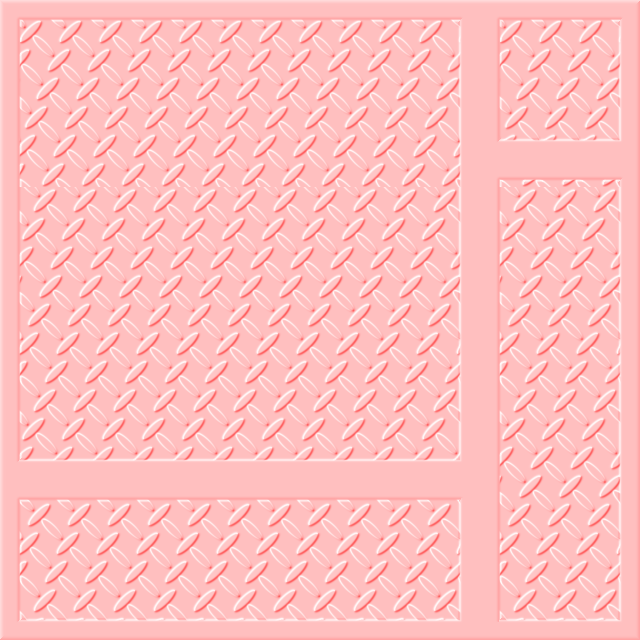
Write a Shadertoy shader that draws this texture.

```glsl
#define BASE_TONE 0.75
#define PITCH 0.0625
#define ROW_STEP vec2(2.0 / 7.0, 5.0 / 7.0)
#define STUD_ORIGIN vec2(0.833, 10.271)
#define STUD_RADII vec2(0.345, 0.098)
#define CROSS_OFFSET vec2(0.325, -0.357)
#define SEAM_HEIGHT 11.33
#define SEAM_SHIFT vec2(-0.073, -0.0625)
#define RIM_WIDTH 0.030
#define BEVEL_WIDTH 0.0026
#define LIGHT vec2(-0.7071, 0.7071)

// Panel centres and half sizes, in 1/32 of the canvas
const vec4 PANELS[4] = vec4[4](
    vec4(12, 20, 11, 11), vec4(28, 28, 3, 3),
    vec4(28, 12, 3, 11), vec4(12, 4, 11, 3));

float band(float d, float width) {
    return exp(-d * d / (width * width));
}

// Signed distance to a box in x, outward edge normal in yz
vec3 boxEdge(vec2 p, vec2 center, vec2 halfSize) {
    vec2 q = p - center;
    vec2 w = abs(q) - halfSize;
    float d = length(max(w, 0.0)) + min(max(w.x, w.y), 0.0);
    vec2 normal = w.x > w.y ? vec2(sign(q.x), 0.0) : vec2(0.0, sign(q.y));
    return vec3(d, normal);
}

// Position relative to the closest point of the slanted lattice
vec2 latticeCell(vec2 p) {
    float row = floor(p.y / ROW_STEP.y + 0.5);
    p -= row * ROW_STEP;
    p.x -= floor(p.x + 0.5);
    return p;
}

// Approximate ellipse distance in x, outward normal in yz
vec3 studEdge(vec2 p, vec2 axis) {
    vec2 side = vec2(-axis.y, axis.x);
    vec2 q = vec2(dot(p, axis), dot(p, side));
    float f = length(q / STUD_RADII);
    vec2 g = q / (STUD_RADII * STUD_RADII);
    float slope = max(length(g), 1e-4);
    return vec3(f * (f - 1.0) / slope, (g.x * axis + g.y * side) / slope);
}

// Embossed rim: lit flank, shadowed flank and a fine pale outline
float studTone(vec3 stud) {
    float facing = dot(stud.yz, LIGHT);
    float lit = 0.21 * max(facing, 0.0) * band(stud.x, RIM_WIDTH);
    float shadow = 0.40 * max(-facing, 0.0) * band(stud.x - 0.008, RIM_WIDTH);
    float outline = 0.16 * (1.0 - facing * facing) * band(stud.x, RIM_WIDTH * 0.7);
    return lit - shadow + outline;
}

void mainImage(out vec4 fragColor, in vec2 fragCoord) {
    vec2 uv = fragCoord / iResolution.xy;
    float pixel = 1.0 / min(iResolution.x, iResolution.y);

    // Closest sunken panel
    vec3 panel = vec3(1e3, 0.0, 0.0);
    for (int i = 0; i < 4; i++) {
        vec3 edge = boxEdge(uv, PANELS[i].xy / 32.0, PANELS[i].zw / 32.0);
        if (edge.x < panel.x) panel = edge;
    }
    float inside = 1.0 - smoothstep(-pixel, pixel, panel.x);

    // Two studs per lattice cell, one on each diagonal
    vec2 p = uv / PITCH - STUD_ORIGIN;
    if (uv.y / PITCH > SEAM_HEIGHT) p -= SEAM_SHIFT;
    vec3 rising = studEdge(latticeCell(p), vec2(0.7071));
    vec3 falling = studEdge(latticeCell(p - CROSS_OFFSET), vec2(0.7071, -0.7071));
    float aa = pixel / PITCH;
    float risingFill = 1.0 - smoothstep(-aa, aa, rising.x);
    float fallingFill = 1.0 - smoothstep(-aa, aa, falling.x);

    float tone = BASE_TONE;
    tone += inside * (studTone(rising) + studTone(falling) + 0.025 * risingFill);

    // Panel bevel, and the cut faces of studs meeting it
    float facing = dot(panel.yz, LIGHT);
    float bevel = facing > 0.0
        ? -0.14 * band(panel.x - 0.002, BEVEL_WIDTH)
        : 0.25 * band(panel.x, BEVEL_WIDTH * 0.8);
    tone += bevel * abs(facing);
    float cut = max(risingFill, fallingFill) * band(panel.x + 0.001, 0.0018);
    tone += 0.28 * facing * cut;

    // Raised outer frame
    vec3 frame = boxEdge(uv, vec2(0.5), vec2(0.5));
    tone += 0.15 * dot(frame.yz, LIGHT) * band(frame.x, 0.004);

    fragColor = vec4(1.0, vec2(clamp(tone, 0.38, 0.97)), 1.0);
}
```
